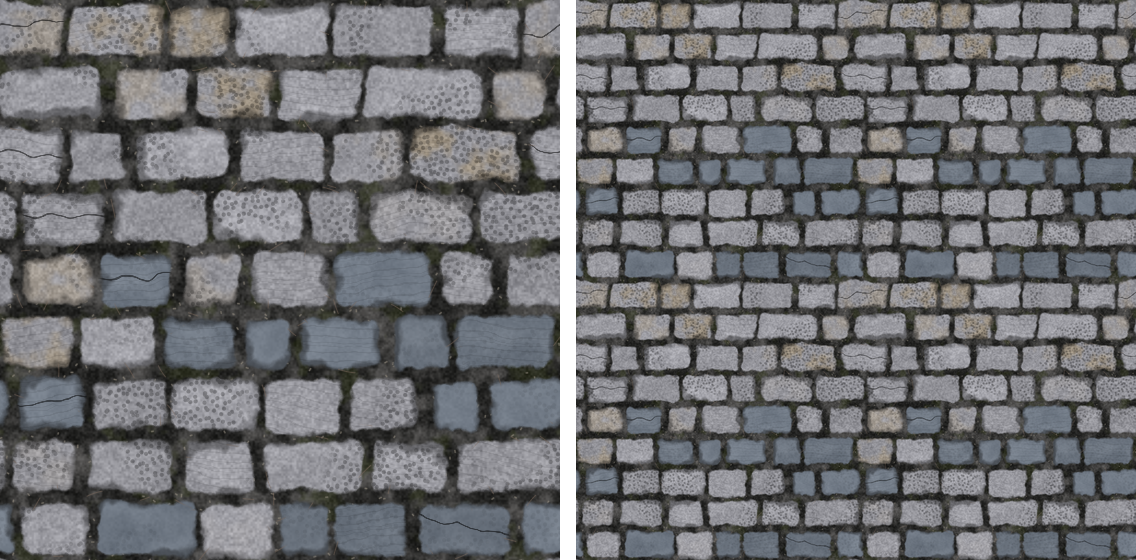
Left: one tile. Right: repeated 2 by 2.
This texture is drawn by a WebGL 2 fragment shader. Its source:

```glsl
#version 300 es
precision highp float;
// Weathered granite setts in nine staggered courses, set in dark, littered earth.
// Each course is a ring of rounded boxes with hashed joints; wrapping noise
// roughens the outlines and adds grain, pits, stains, cracks and loose twigs.
uniform vec2 u_resolution;
out vec4 fragColor;

const float ROWS = 9.0;
const float COURSE_START[9] = float[9](.048, .0, .026, .115, .036, .182, .085, .0, .108);
const float SLATE_CHANCE[9] = float[9](.55, .0, .17, .72, .16, .0, .0, .0, .0);
const vec3 GRANITE = vec3(.615, .615, .64);
const vec3 SLATE = vec3(.44, .475, .52);
const vec3 OCHRE = vec3(.60, .555, .49);
const vec3 EARTH_DARK = vec3(.125, .125, .12);
const vec3 EARTH_LIGHT = vec3(.32, .315, .31);
const vec3 MOSS = vec3(.20, .22, .12);
const vec3 TWIG = vec3(.47, .40, .35);
const vec3 CHIP = vec3(.58, .55, .50);

struct Stone { float dist; vec2 local; vec2 id; };

vec3 hash3(vec2 cell, float seed) {
  uvec3 v = uvec3(vec3(cell, seed)) * 1664525u + 1013904223u;
  v.x += v.y * v.z; v.y += v.z * v.x; v.z += v.x * v.y;
  v ^= v >> 16u;
  v.x += v.y * v.z; v.y += v.z * v.x; v.z += v.x * v.y;
  return vec3(v >> 8u) / 16777216.0;
}

// Value noise that wraps after n cells.
float noise(vec2 uv, float n, float seed) {
  vec2 p = uv * n, c = floor(p), f = p - c;
  f = f * f * (3.0 - 2.0 * f);
  vec2 a = mod(c, n), b = mod(c + 1.0, n);
  return mix(mix(hash3(a, seed).x, hash3(vec2(b.x, a.y), seed).x, f.x),
             mix(hash3(vec2(a.x, b.y), seed).x, hash3(b, seed).x, f.x), f.y);
}

float fbm(vec2 uv, float n, float seed) {
  float sum = 0.0, gain = 0.533;
  for (int i = 0; i < 4; i++) {
    sum += gain * noise(uv, n, seed + float(i));
    n *= 2.0;
    gain *= 0.5;
  }
  return sum;
}

// Distance to the nearest of n by n wrapped feature points, in cells.
float cellular(vec2 uv, float n, float seed) {
  vec2 p = uv * n, c = floor(p);
  float d = 2.0;
  for (int k = 0; k < 9; k++) {
    vec2 g = c + vec2(k % 3 - 1, k / 3 - 1);
    d = min(d, length(g + hash3(mod(g, n), seed).xy - p));
  }
  return d;
}

// Coverage by scattered capsules: size is (half length, half width) in canvas units.
float litter(vec2 uv, float n, float chance, vec2 size, float pixel, float seed) {
  vec2 p = uv * n, c = floor(p);
  float cover = 0.0;
  for (int k = 0; k < 9; k++) {
    vec2 g = c + vec2(k % 3 - 1, k / 3 - 1);
    vec3 place = hash3(mod(g, n), seed), form = hash3(mod(g, n), seed + 1.0);
    vec2 d = (p - g - place.xy) / n, dir = vec2(cos(form.x * 6.283), sin(form.x * 6.283));
    float along = dot(d, dir);
    float bend = dot(d, vec2(-dir.y, dir.x)) + 12.0 * (form.z - .5) * along * along;
    float reach = size.x * mix(.4, 1.0, form.y);
    float dist = length(vec2(max(abs(along) - reach, 0.0), bend)) - size.y;
    cover = max(cover, step(place.z, chance) * (1.0 - smoothstep(-pixel, pixel, dist)));
  }
  return cover;
}

float roundedBox(vec2 p, vec2 halfSize, float radius) {
  vec2 q = abs(p) - halfSize + radius;
  return length(max(q, 0.0)) + min(max(q.x, q.y), 0.0) - radius;
}

float joint(float row, float i, float count) {
  return COURSE_START[int(row)] + (i + .4 * (hash3(vec2(mod(i, count), row), 5.0).x - .5)) / count;
}

Stone nearestStone(vec2 p) {
  float row = mod(floor(p.y * ROWS), ROWS);
  float count = (row < 5.0 && row != 1.0) ? 7.0 : 6.0;
  Stone best = Stone(1.0, vec2(0), vec2(0));
  for (float i = 0.0; i < count; i++) {
    vec3 h = hash3(vec2(i, row), 9.0), k = hash3(vec2(i, row), 10.0);
    float left = joint(row, i, count) + .005 + .012 * h.x * h.x;
    float right = joint(row, i + 1.0, count) - .005 - .012 * h.y * h.y;
    vec2 local = vec2(fract(p.x - .5 * (left + right) + .5) - .5, (fract(p.y * ROWS) - .5) / ROWS);
    local.y += local.x * (h.z - .5) * .09 + (k.x - .5) * .004;
    float d = roundedBox(local, vec2(.5 * (right - left), .0475 - .004 * k.y), .011 + .012 * k.z);
    if (d < best.dist) best = Stone(d, local, vec2(i, row));
  }
  return best;
}

vec3 stoneColor(vec2 uv, Stone s, float grain, float blotch) {
  vec3 kind = hash3(s.id, 21.0), look = hash3(s.id, 22.0);
  float slate = step(kind.x, SLATE_CHANCE[int(s.id.y)]);
  vec3 color = mix(GRANITE, SLATE, slate) * (.95 + .1 * kind.y);
  color = mix(color, OCHRE, (1.0 - slate) * smoothstep(.7, 1.0, kind.z) * smoothstep(.35, .65, blotch));
  color += (grain - .5) * mix(.19, .05, slate) + (blotch - .5) * .14;
  // Weathered pits gather in patches.
  float pits = (1.0 - smoothstep(.2, .42, cellular(uv, 84.0, 31.0))) * smoothstep(.42, .62, fbm(uv, 11.0, 33.0));
  color *= 1.0 - .26 * pits * mix(1.0, .25, slate);
  // Cleavage lines and an occasional crack.
  float flow = s.local.y + s.local.x * (look.x - .5) * .5 + .012 * blotch;
  float layers = sin(flow * 420.0) + sin(flow * 713.0 + 2.0) + sin(flow * 1130.0);
  color *= 1.0 - .07 * step(.62, look.y) * smoothstep(.5, 2.2, layers);
  float crack = abs(flow - .012 + .003 * sin(s.local.x * 90.0));
  return color * (1.0 - .5 * step(.87, look.z) * (1.0 - smoothstep(.0006, .002, crack)));
}

void main() {
  vec2 uv = gl_FragCoord.xy / u_resolution;
  float pixel = 1.0 / min(u_resolution.x, u_resolution.y);
  float grain = .6 * noise(uv, 256.0, 41.0) + .4 * noise(uv, 150.0, 42.0);
  float blotch = fbm(uv, 20.0, 43.0), rough = fbm(uv, 52.0, 47.0) - .5;
  vec2 warp = vec2(fbm(uv, 15.0, 51.0), fbm(uv, 15.0, 55.0)) - .5;
  Stone stone = nearestStone(uv + .021 * warp);
  float edge = stone.dist + .013 * rough;

  // Earth in the joints, with moss and crumbs.
  vec3 earth = mix(EARTH_DARK, EARTH_LIGHT, smoothstep(.3, .8, fbm(uv, 36.0, 61.0)));
  earth = mix(earth, MOSS, .5 * smoothstep(.55, .75, fbm(uv, 24.0, 66.0)));
  earth += (grain - .5) * .14;
  earth = mix(earth, CHIP, .7 * litter(uv, 60.0, .22, vec2(.0018, .0012), pixel, 71.0));

  // Stone faces darken under soil creeping in from their rims.
  vec3 face = stoneColor(uv, stone, grain, blotch);
  float soil = smoothstep(-.013, .002, edge + .045 * (blotch - .55));
  face *= 1.0 - .38 * soil;
  float cover = 1.0 - smoothstep(-.0025 - pixel, .0015 + pixel, edge);
  vec3 color = mix(earth, face, cover);

  // Twigs lie mostly along the joints.
  float twigs = litter(uv, 24.0, .28, vec2(.017, .0006), pixel, 81.0);
  color = mix(color, TWIG, .7 * twigs * smoothstep(-.014, -.002, edge));
  fragColor = vec4(clamp(color, 0.0, 1.0), 1.0);
}
```
